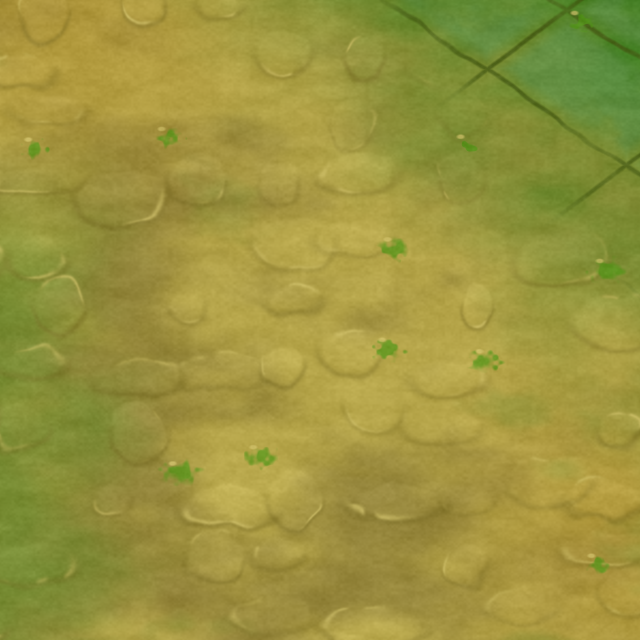
Give the GLSL for this texture, as a three.js fragment shader.

```glsl
varying vec2 vUv;

const vec3 BROWN = vec3(0.575, 0.515, 0.225);
const vec3 SAND = vec3(0.715, 0.650, 0.290);
const vec3 AMBER = vec3(0.690, 0.570, 0.200);
const vec3 OLIVE = vec3(0.500, 0.555, 0.205);
const vec3 MOSS = vec3(0.255, 0.500, 0.130);
const vec3 SLAB = vec3(0.370, 0.560, 0.280);
const vec3 SEAM = vec3(0.270, 0.350, 0.080);
const vec3 RIM = vec3(0.830, 0.770, 0.430);
const vec3 SHADE = vec3(0.440, 0.390, 0.120);
const vec3 LEAF = vec3(0.320, 0.580, 0.090);
const vec2 STONE_CELL = vec2(0.130, 0.095);
const float STONE_SHARE = 0.62;
const float RIM_WIDTH = 0.0030;
const float TUFT_CELL = 0.17;
const float TUFT_SHARE = 0.32;
const float GRAIN = 0.050;
const vec2 SLAB_CORNER = vec2(0.76, 0.89);
const vec2 SLAB_SPACING = vec2(0.15, 0.25);

float hash(vec2 p) {
  return fract(sin(dot(p, vec2(127.1, 311.7))) * 43758.5453);
}

vec2 hash2(vec2 p) {
  return vec2(hash(p), hash(p + 37.3));
}

float noise(vec2 p) {
  vec2 i = floor(p), f = fract(p);
  f = f * f * (3.0 - 2.0 * f);
  return mix(mix(hash(i), hash(i + vec2(1.0, 0.0)), f.x),
             mix(hash(i + vec2(0.0, 1.0)), hash(i + 1.0), f.x), f.y);
}

float fbm(vec2 p) {
  float sum = 0.0, amp = 0.5;
  for (int i = 0; i < 4; i++) {
    sum += amp * noise(p);
    p = p * 2.03 + 17.7;
    amp *= 0.5;
  }
  return sum / 0.9375;
}

// Earth with moss spreading from the upper right and the left edge
vec3 ground(vec2 p) {
  float mottle = fbm(p * vec2(5.0, 8.0) + 3.1);
  float patches = fbm(p * vec2(6.0, 9.0) + 21.0) - 0.5;
  vec3 col = mix(BROWN, SAND, smoothstep(0.22, 0.66, mottle));
  float warm = (1.0 - smoothstep(0.0, 0.45, distance(p, vec2(0.1, 1.0))))
             + (1.0 - smoothstep(0.0, 0.40, distance(p, vec2(1.0, 0.18))));
  col = mix(col, AMBER, 0.55 * warm);
  float corner = p.x * 0.9 + p.y + patches * 0.4;
  float left = (1.0 - smoothstep(0.0, 0.28, p.x + patches * 0.25))
             * (1.0 - smoothstep(0.50, 0.85, p.y));
  float olive = max(smoothstep(1.08, 1.62, corner), left * 0.75);
  olive = max(olive, 0.45 * smoothstep(0.08, 0.30, patches));
  col = mix(col, OLIVE, olive);
  return mix(col, MOSS, max(smoothstep(1.42, 1.90, corner), left * left * 0.25));
}

// Worn paving with dark oblique joints
vec3 paving(vec3 col, vec2 p) {
  vec2 q = p - SLAB_CORNER + 0.006 * (noise(p * 35.0) - 0.5);
  vec2 axes = vec2(dot(q, vec2(0.57, 0.82)), dot(q, vec2(-0.60, 0.80)));
  vec2 gap = abs(axes - SLAB_SPACING * floor(axes / SLAB_SPACING + 0.5));
  float shown = smoothstep(1.48, 1.68, p.x + p.y);
  float wear = smoothstep(0.30, 0.65, fbm(p * 14.0 + 5.0));
  float face = smoothstep(0.0, 0.03, min(gap.x, gap.y)) * step(0.0, axes.x);
  col = mix(col, SLAB, face * shown * (0.2 + 0.5 * wear));
  float joint = 1.0 - smoothstep(0.0008, 0.0055, min(gap.x, gap.y));
  return mix(col, SEAM, joint * shown * (0.35 + 0.45 * wear));
}

// Half-buried flat stones, each with a broken bright rim and a soft shadow
vec3 stones(vec3 col, vec2 p) {
  vec2 bent = p + 0.016 * (vec2(noise(p * 28.0), noise(p * 28.0 + 40.0)) - 0.5);
  vec2 cell = floor(bent / STONE_CELL);
  float buried = 1.0 - smoothstep(1.45, 1.65, p.x + p.y);
  for (int j = -1; j <= 1; j++) for (int i = -1; i <= 1; i++) {
    vec2 id = cell + vec2(float(i), float(j));
    vec2 center = (id + 0.2 + 0.6 * hash2(id)) * STONE_CELL;
    vec2 radius = mix(vec2(0.024, 0.016), vec2(0.074, 0.046), hash2(id + 9.0));
    vec2 q = (bent - center) / radius;
    float d = length(q);
    float edge = (d - 1.0) * radius.y;
    float shown = step(hash(id + 71.0), STONE_SHARE) * buried;
    shown *= 0.45 + 0.55 * hash(id + 53.0);
    float turn = 6.2832 * hash(id + 15.0);
    float arc = smoothstep(0.1, 0.9, dot(q / max(d, 0.01), vec2(cos(turn), sin(turn))));
    arc *= smoothstep(0.25, 0.65, noise(p * 45.0 + id));
    float body = 1.0 - smoothstep(-0.006, 0.002, edge);
    float shadow = exp(-pow((edge - 0.004) / 0.005, 2.0)) * smoothstep(-0.5, 0.8, -q.y);
    float rim = exp(-pow(edge / RIM_WIDTH, 2.0)) * arc;
    col += body * shown * (0.025 + 0.025 * q.y);
    col = mix(col, SHADE, shadow * shown * 0.36);
    col = mix(col, RIM, rim * shown * 0.65);
  }
  return col;
}

// Sparse ragged leaves, some beside a pale chip
vec3 tufts(vec3 col, vec2 p) {
  vec2 id = floor(p / TUFT_CELL);
  vec2 q = p - (id + 0.3 + 0.4 * hash2(id + 4.0)) * TUFT_CELL;
  float shown = step(hash(id + 88.0), TUFT_SHARE);
  float size = mix(0.010, 0.026, hash(id + 62.0));
  float ragged = length(q * vec2(0.8, 1.2)) + 0.022 * (noise(p * 120.0) - 0.5);
  float leaf = 1.0 - smoothstep(size * 0.3, size, ragged);
  float chip = 1.0 - smoothstep(0.002, 0.006, length((q - vec2(-0.012, 0.015)) * vec2(0.7, 1.2)));
  col = mix(col, LEAF, leaf * shown * 0.75);
  return mix(col, RIM, chip * shown * 0.7);
}

void main() {
  vec3 col = stones(paving(ground(vUv), vUv), vUv);
  col = tufts(col, vUv);
  float grain = 0.6 * noise(vUv * vec2(150.0, 190.0)) + 0.4 * noise(vUv * 300.0 + 11.0);
  float strokes = fbm(vUv * vec2(22.0, 50.0) + 60.0);
  col += GRAIN * (grain - 0.5) + 0.09 * (strokes - 0.5);
  gl_FragColor = vec4(clamp(col, 0.0, 1.0), 1.0);
}
```
